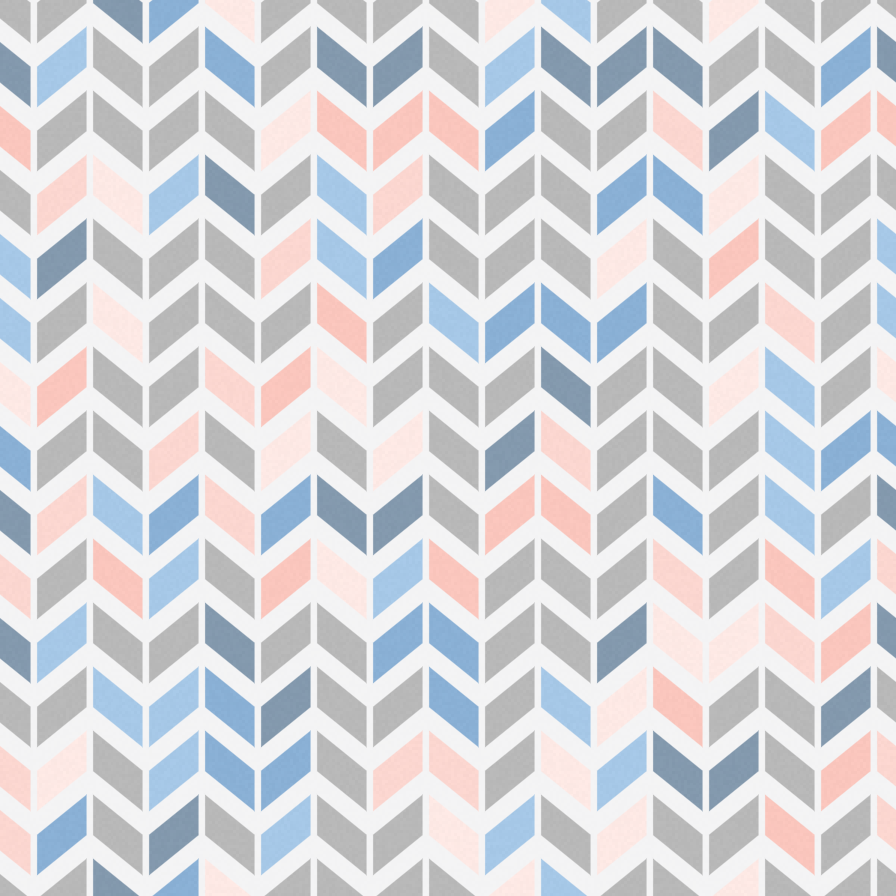
This pattern is drawn by a Shadertoy shader. Its source:

```glsl
// Chevron rows of slanted tiles in grey, blue and pink on a pale ground.
#define GRID vec2(16.0, 14.0)       // columns and rows across the canvas
#define PHASE vec2(0.396, 0.546)    // grid offset, in cells
#define HALF_SIZE vec2(0.0276, 0.0226)
#define SLOPE 0.81                  // rise over run of the slanted edges
#define SOFTNESS 0.0009             // edge blur, in canvas units
#define GRAIN 0.016                 // strength of the printed speckle
#define GRAIN_CELLS 300.0
#define SEED 17.0

const vec3 GROUND = vec3(0.955, 0.955, 0.958);
const vec3 GREY = vec3(0.722);
const vec3 SLATE = vec3(0.515, 0.600, 0.680);
const vec3 BLUE = vec3(0.540, 0.690, 0.835);
const vec3 SKY = vec3(0.650, 0.783, 0.905);
const vec3 CORAL = vec3(0.980, 0.775, 0.740);
const vec3 PINK = vec3(0.985, 0.840, 0.815);
const vec3 BLUSH = vec3(0.992, 0.912, 0.896);

float hash(vec2 p) {
    vec3 q = fract(vec3(p.xyx) * 0.1031);
    q += dot(q, q.yzx + 33.33);
    return fract((q.x + q.y) * q.z);
}

// Weighted random choice: nearly half of the tiles are grey.
vec3 tileColor(vec2 cell) {
    float pick = hash(mod(cell, GRID) + SEED);
    if (pick < 0.455) return GREY;
    if (pick < 0.530) return SLATE;
    if (pick < 0.625) return BLUE;
    if (pick < 0.715) return SKY;
    if (pick < 0.800) return CORAL;
    if (pick < 0.890) return PINK;
    return BLUSH;
}

// Signed distance to a parallelogram, with p.y already sheared.
float tileDistance(vec2 p) {
    vec2 d = abs(p) - HALF_SIZE;
    return max(d.x, d.y / sqrt(1.0 + SLOPE * SLOPE));
}

void mainImage(out vec4 fragColor, in vec2 fragCoord) {
    vec2 uv = fragCoord / iResolution.y;

    // Shear each column, alternating the direction, then split it into rows.
    float columnPos = uv.x * GRID.x + PHASE.x;
    float column = floor(columnPos);
    float localX = (columnPos - column - 0.5) / GRID.x;
    float direction = mod(column, 2.0) * 2.0 - 1.0;
    float rowPos = (uv.y - direction * SLOPE * localX) * GRID.y + PHASE.y;
    float row = floor(rowPos);
    float localY = (rowPos - row - 0.5) / GRID.y;

    // Fill the tile with a soft edge.
    float blur = max(SOFTNESS, 0.75 / iResolution.y);
    float mask = 1.0 - smoothstep(-blur, blur, tileDistance(vec2(localX, localY)));
    vec3 color = mix(GROUND, tileColor(vec2(column, row)), mask);

    // Fine speckle, fainter on the ground than on the tiles.
    float speckle = hash(floor(uv * GRAIN_CELLS) + SEED) - 0.5;
    color += speckle * GRAIN * mix(0.4, 1.0, mask);

    fragColor = vec4(color, 1.0);
}
```
